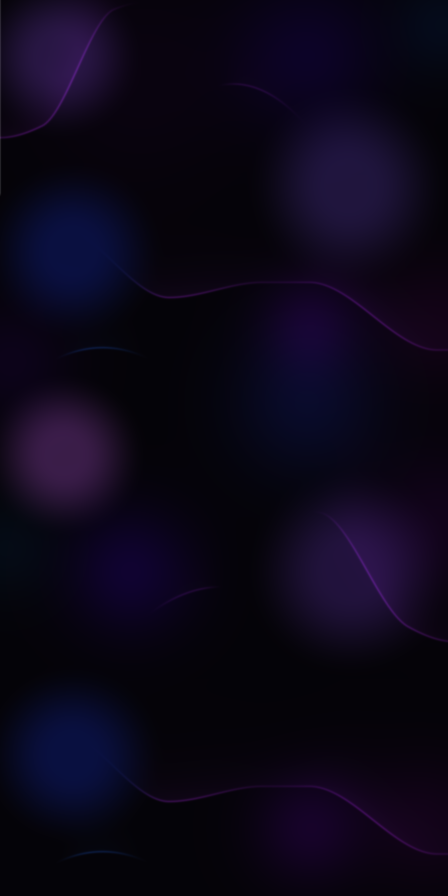
A Shadertoy shader for this background:

```glsl
// Dark night backdrop: soft blurred discs and wide faint halos over near-black,
// crossed by thin violet ribbons with a veil on their upper side.
// Layout space is 384 x 768 units, y pointing down; some parts repeat vertically.

#define CANVAS vec2(384.0, 768.0)
#define REPEAT_Y 432.0
#define BASE vec3(0.017, 0.012, 0.030)
#define VIOLET vec3(0.215, 0.045, 0.290)
#define BLUE vec3(0.030, 0.110, 0.260)
#define LINE_WIDTH 1.1
#define VEIL_DEPTH 20.0
#define VEIL_STRENGTH 0.20

const int DISCS = 6;
const int HALOS = 12;

// Centre x, centre y, outer radius
const vec3 discShape[DISCS] = vec3[DISCS](
    vec3(50, 48, 74), vec3(299, 160, 90), vec3(62, 215, 80),
    vec3(55, 390, 72), vec3(300, 490, 92), vec3(62, 647, 80));
const vec3 discColor[DISCS] = vec3[DISCS](
    vec3(.13, .075, .22), vec3(.105, .07, .205), vec3(.02, .05, .22),
    vec3(.21, .10, .25), vec3(.11, .06, .20), vec3(.02, .05, .22));

// Centre x, centre y, spread
const vec3 haloShape[HALOS] = vec3[HALOS](
    vec3(265, 48, 62), vec3(112, 490, 52), vec3(266, 278, 42),
    vec3(265, 710, 46), vec3(263, 345, 62), vec3(380, 22, 42),
    vec3(5, 470, 42), vec3(10, 310, 50), vec3(375, 275, 55),
    vec3(365, 705, 55), vec3(375, 450, 60), vec3(120, 70, 90));
const vec3 haloColor[HALOS] = vec3[HALOS](
    vec3(.03, 0, .12), vec3(.045, 0, .16), vec3(.07, 0, .13),
    vec3(.07, 0, .13), vec3(.015, .03, .13), vec3(0, .03, .07),
    vec3(0, .03, .05), vec3(.03, 0, .07), vec3(.05, 0, .05),
    vec3(.05, 0, .06), vec3(.05, 0, .07), vec3(.02, 0, .03));

// Crisp line along a height curve, with a veil fading upward from it
float ribbon(vec2 p, float curveY, float veil) {
    float slope = dFdx(curveY) / dFdx(p.x);
    float d = (p.y - curveY) * inversesqrt(1.0 + slope * slope);
    float line = exp(-d * d / (LINE_WIDTH * LINE_WIDTH));
    float upper = exp(-abs(d) / VEIL_DEPTH) * smoothstep(2.0, -2.0, d);
    return 0.65 * line + veil * upper;
}

// Mask that rises at a and falls away at d
float span(float x, float a, float b, float c, float d) {
    return smoothstep(a, b, x) * (1.0 - smoothstep(c, d, x));
}

vec3 glows(vec2 p) {
    vec3 light = vec3(0.0);
    for (int i = 0; i < DISCS; i++) {
        vec3 s = discShape[i];
        light += discColor[i] * (1.0 - smoothstep(0.2, 1.0, length(p - s.xy) / s.z));
    }
    for (int i = 0; i < HALOS; i++) {
        vec3 s = haloShape[i];
        vec2 q = (p - s.xy) / s.z;
        light += haloColor[i] * exp(-dot(q, q));
    }
    return light;
}

vec3 ribbons(vec2 p) {
    float x = p.x;
    vec2 tile = vec2(x, mod(p.y - 150.0, REPEAT_Y) + 150.0);

    // Long repeating wave, bluish where it starts
    float wave = 195.0 + 60.0 * smoothstep(50.0, 145.0, x)
               - 13.0 * smoothstep(145.0, 225.0, x)
               + 58.0 * smoothstep(265.0, 375.0, x);
    float pulse = 0.7 + 0.3 * cos((x - 150.0) * 0.037);
    vec3 tint = mix(BLUE, VIOLET, smoothstep(80.0, 150.0, x));
    vec3 light = tint * ribbon(tile, wave, VEIL_STRENGTH)
               * smoothstep(70.0, 145.0, x) * pulse;

    // Steep curves at the upper left and lower right
    float rise = 118.0 - 50.0 * smoothstep(0.0, 125.0, x)
               - 66.0 * smoothstep(36.0, 98.0, x);
    light += VIOLET * ribbon(p, rise, VEIL_STRENGTH) * span(x, -60.0, 30.0, 60.0, 122.0);
    float drop = 438.0 + 55.0 * smoothstep(262.0, 390.0, x)
               + 57.0 * smoothstep(275.0, 350.0, x);
    light += VIOLET * ribbon(p, drop, VEIL_STRENGTH) * span(x, 265.0, 318.0, 330.0, 460.0);

    // Short arcs
    vec3 offset = x - vec3(88.0, 200.0, 190.0);
    vec3 arc = vec3(298.0, 72.0, 503.0) + vec3(0.006, 0.009, 0.006) * offset * offset;
    light += BLUE * ribbon(tile, arc.x, 0.1) * span(x, 45.0, 78.0, 85.0, 130.0);
    light += 0.55 * VIOLET * ribbon(p, arc.y, 0.1) * span(x, 185.0, 210.0, 220.0, 265.0);
    light += 0.55 * VIOLET * ribbon(p, arc.z, 0.1) * span(x, 125.0, 160.0, 170.0, 192.0);
    return light;
}

void mainImage(out vec4 fragColor, in vec2 fragCoord) {
    vec2 p = fragCoord / iResolution.xy * CANVAS;
    p.y = CANVAS.y - p.y;
    vec3 color = BASE + glows(p) + ribbons(p);

    // Pale hairline on the upper part of the left border
    color += 0.12 * smoothstep(1.5, 0.5, p.x) * smoothstep(169.0, 165.0, p.y);
    fragColor = vec4(color, 1.0);
}
```
